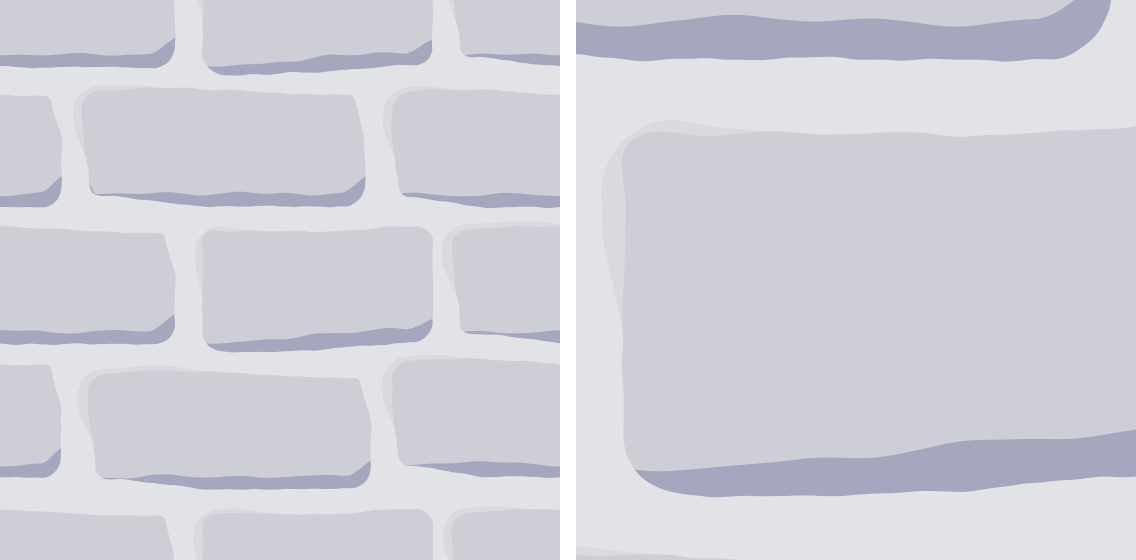
Left: the whole. Right: its middle third, enlarged.
Write a Shadertoy shader that draws this texture.

```glsl
// Seamless cartoon brick wall: four staggered rows, each of one wide and one narrow hand-cut brick.
#define MORTAR      vec3(0.883, 0.890, 0.902)
#define FACE        vec3(0.804, 0.806, 0.840)
#define SHADOW      vec3(0.650, 0.650, 0.750)
#define RIM         vec3(0.848, 0.853, 0.870)
#define WIDE_HALF   vec2(0.2525, 0.1055)
#define NARROW_HALF vec2(0.2055, 0.1055)
#define WOBBLE      0.0036
#define RIM_WIDTH   0.016

// Row centres measured down from the top edge, for each brick width
const vec4 WIDE_Y   = vec4(0.015, 0.263, 0.509, 0.768);
const vec4 NARROW_Y = vec4(0.015, 0.265, 0.510, 0.746);
const vec4 WIDE_X   = vec4(0.060, 0.399, 0.060, 0.4095);
const vec4 NARROW_X = vec4(0.567, 0.904, 0.567, 0.904);

float hash(vec2 p) {
    return fract(sin(dot(p, vec2(127.1, 311.7))) * 43758.5);
}

vec2 gradient(vec2 cell) {
    float angle = 6.2832 * hash(cell);
    return vec2(cos(angle), sin(angle));
}

float gradientNoise(vec2 p) {
    vec2 i = floor(p), f = p - i;
    vec2 w = f * f * f * (f * (f * 6.0 - 15.0) + 10.0);
    vec2 e = vec2(1.0, 0.0);
    float low  = mix(dot(gradient(i), f), dot(gradient(i + e), f - e), w.x);
    float high = mix(dot(gradient(i + e.yx), f - e.yx), dot(gradient(i + 1.0), f - 1.0), w.x);
    return mix(low, high, w.y);
}

// Smooth step that may also run downwards (a > b)
float ramp(float a, float b, float x) {
    float t = clamp((x - a) / (b - a), 0.0, 1.0);
    return t * t * (3.0 - 2.0 * t);
}

// Box between two corners; radii are top left, top right, bottom left, bottom right
float roundBox(vec2 q, vec2 lo, vec2 hi, vec4 radii) {
    q -= 0.5 * (lo + hi);
    vec2 side = q.y > 0.0 ? radii.xy : radii.zw;
    float r = q.x > 0.0 ? side.y : side.x;
    vec2 d = abs(q) - 0.5 * (hi - lo) + r;
    return min(max(d.x, d.y), 0.0) + length(max(d, 0.0)) - r;
}

float coverage(float d) {
    return clamp(0.5 - d * iResolution.y, 0.0, 1.0);
}

void paintBrick(inout vec3 color, vec2 q, vec2 halfSize, bool squared, float curl, float seed) {
    vec2 uv = clamp(q / halfSize, -1.0, 1.0);
    vec2 lo = -halfSize, hi = halfSize;
    vec4 radii;
    float shadowTop = lo.y;

    // Bend the four edges and set the shadow line
    if (squared) {
        hi.y -= 0.008 * ramp(0.7, 0.1, uv.x);
        lo.y += 0.004 - 0.017 * ramp(1.0, -0.6, uv.x);
        radii = vec4(0.020, 0.030, 0.040, 0.034);
        shadowTop += 0.004 + 0.023 * ramp(-0.8, 0.7, uv.x) + 0.024 * ramp(0.75, 1.05, uv.x);
    } else {
        hi.y -= 0.012 * ramp(-0.4, 0.8, uv.x) + 0.005 * ramp(-0.5, -0.9, uv.x);
        hi.x -= 0.018 * ramp(0.05, 0.95, uv.y);
        lo.y += 0.0195 * ramp(-0.05, -0.95, uv.x);
        lo.x += 0.014 * ramp(0.5, -0.8, uv.y);
        radii = vec4(0.034, 0.011, 0.018, 0.036);
        shadowTop += 0.023 + 0.035 * ramp(0.82, 1.05, uv.x) + curl * ramp(-0.90, -0.97, uv.x);
    }
    vec2 noiseAt = q + 7.3 * seed;
    float wobble = WOBBLE * (gradientNoise(noiseAt * 19.0) + 0.4 * gradientNoise(noiseAt * 47.0));
    float face = roundBox(q, lo, hi, radii) + wobble;
    shadowTop += 0.008 * gradientNoise(vec2(noiseAt.x * 15.0, 40.0 * seed));

    // Pale rim peeking out at the upper left
    float reach = mix(-0.55, 0.0, seed * seed);
    lo.x -= RIM_WIDTH * mix(0.75, 1.15, seed) * ramp(-0.28, 0.45, uv.y);
    hi.y += 0.55 * RIM_WIDTH * ramp(reach, reach - 0.4, uv.x);
    radii.x = 0.048;
    float rim = roundBox(q, lo, hi, radii) + 0.5 * wobble;
    rim = max(rim, max(q.x - reach * halfSize.x, -0.3 * halfSize.y - q.y));

    color = mix(color, RIM, coverage(rim));
    vec3 brick = mix(FACE, SHADOW, coverage(q.y - shadowTop));
    color = mix(color, brick, coverage(face));
}

void mainImage(out vec4 fragColor, in vec2 fragCoord) {
    vec2 p = fragCoord / iResolution.y;
    vec3 color = MORTAR;

    for (int row = 0; row < 4; row++) {
        for (int kind = 0; kind < 2; kind++) {
            bool wide = kind == 0;
            vec2 center = wide ? vec2(WIDE_X[row], 1.0 - WIDE_Y[row])
                               : vec2(NARROW_X[row], 1.0 - NARROW_Y[row]);
            vec2 q = fract(p - center + 0.5) - 0.5;   // wraps across the tile
            bool squared = !wide && row % 2 == 0;
            float curl = wide && row == 1 ? 0.026 : 0.0;
            float seed = hash(vec2(row, kind) + 3.7);
            paintBrick(color, q, wide ? WIDE_HALF : NARROW_HALF, squared, curl, seed);
        }
    }
    fragColor = vec4(color, 1.0);
}
```
